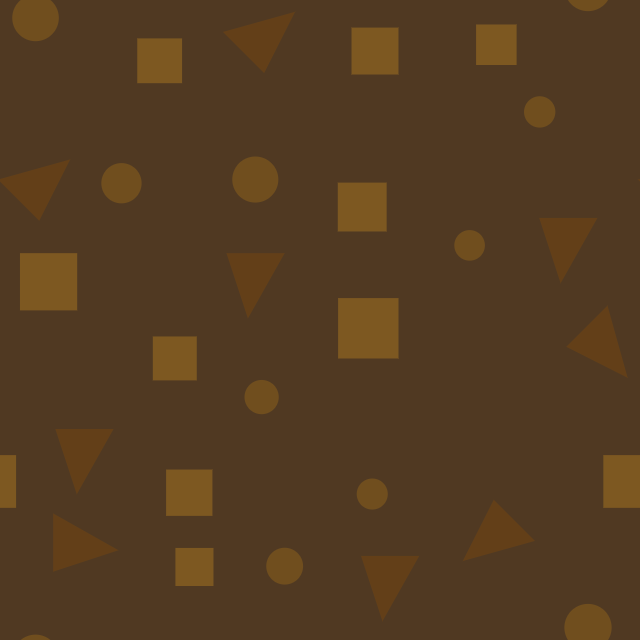
Give the GLSL for this pattern, as a WebGL 2 fragment shader.

```glsl
#version 300 es
precision highp float;
// Flat squares, discs and triangles scattered over a dark brown ground.
// Every shape sits in one cell of a staggered, gently swaying grid, is jittered
// inside it, and is measured with wrapped offsets so that the tile repeats.

uniform vec2 u_resolution;
out vec4 fragColor;

const float TAU = 6.2831853;
const int COLUMNS = 6;
const int ROWS = 5;
const int SQUARE = 0;
const int DISC = 1;
const int TRIANGLE = 2;

const vec3 GROUND_COLOR = vec3(0.312, 0.225, 0.133);
const vec3 SQUARE_COLOR = vec3(0.490, 0.345, 0.130);
const vec3 DISC_COLOR = vec3(0.440, 0.305, 0.118);
const vec3 TRIANGLE_COLOR = vec3(0.390, 0.248, 0.095);

// Integer hash: a value in [0, 1) for each id and channel.
float random(int id, int channel) {
    uint h = uint(id) * 747796405u + uint(channel) * 2891336453u + 977u;
    h = ((h >> ((h >> 28u) + 4u)) ^ h) * 277803737u;
    h = (h ^ (h >> 15u)) * 2246822519u;
    h ^= h >> 13u;
    return float(h >> 8u) / 16777216.0;
}

vec2 rotate(vec2 p, float angle) {
    float c = cos(angle), s = sin(angle);
    return vec2(c * p.x - s * p.y, s * p.x + c * p.y);
}

// Signed distances, negative inside.
float squareDistance(vec2 p, float halfSide) {
    vec2 q = abs(p) - halfSide;
    return max(q.x, q.y);
}

float edgeDistance(vec2 p, vec2 a, vec2 b) {
    vec2 along = normalize(b - a);
    return dot(p - a, vec2(along.y, -along.x));
}

float triangleDistance(vec2 p, vec2 a, vec2 b, vec2 c) {
    return max(edgeDistance(p, a, b), max(edgeDistance(p, b, c), edgeDistance(p, c, a)));
}

// Each run of three cells holds the three kinds in a shuffled order.
int shapeKind(int id) {
    int run = id / 3;
    int first = int(3.0 * random(run, 1));
    int stride = random(run, 2) < 0.5 ? 1 : 2;
    return (first + stride * (id % 3)) % 3;
}

// Two cells stay bare to loosen the spacing.
bool isBare(int id, int kind) {
    int run = id / 3;
    return (run == 3 && kind == DISC) || (run == 7 && kind == TRIANGLE);
}

float shapeRadius(int id, int kind) {
    float size = random(id, 3);
    if (kind == SQUARE) return mix(0.026, 0.049, size);
    if (kind == DISC) return mix(0.022, 0.039, size);
    return 0.060;
}

vec2 shapeCenter(int id, float radius) {
    int column = id % COLUMNS;
    vec2 cell = 1.0 / vec2(COLUMNS, ROWS);
    vec2 room = 0.5 * cell - radius - 0.008;
    vec2 jitter = 2.0 * vec2(random(id, 4), random(id, 5)) - 1.0;
    float stagger = 0.5 * float(column % 2) + 0.4 * random(column, 6);
    vec2 center = cell * (vec2(column, id / COLUMNS) + vec2(0.5, 0.5 + stagger));
    center += room * jitter;
    center.x += 0.035 * sin(TAU * center.y);
    return center;
}

float shapeDistance(vec2 p, int id, int kind, float radius) {
    if (kind == SQUARE) return squareDistance(p, radius);
    if (kind == DISC) return length(p) - radius;
    float turn = floor(8.0 * random(id, 7)) * TAU / 8.0;
    return triangleDistance(rotate(p, turn), vec2(-0.034, -0.0415),
                            vec2(0.068, -0.008), vec2(-0.034, 0.0495));
}

vec3 shapeColor(int kind) {
    if (kind == SQUARE) return SQUARE_COLOR;
    return kind == DISC ? DISC_COLOR : TRIANGLE_COLOR;
}

void main() {
    vec2 uv = gl_FragCoord.xy / u_resolution;
    float pixel = 1.0 / min(u_resolution.x, u_resolution.y);
    vec3 color = GROUND_COLOR;

    for (int id = 0; id < COLUMNS * ROWS; id++) {
        int kind = shapeKind(id);
        if (isBare(id, kind)) continue;
        float radius = shapeRadius(id, kind);
        vec2 offset = uv - shapeCenter(id, radius);
        offset -= floor(offset + 0.5); // nearest wrapped copy
        float dist = shapeDistance(offset, id, kind, radius);
        color = mix(color, shapeColor(kind), clamp(0.5 - dist / pixel, 0.0, 1.0));
    }
    fragColor = vec4(color, 1.0);
}
```
